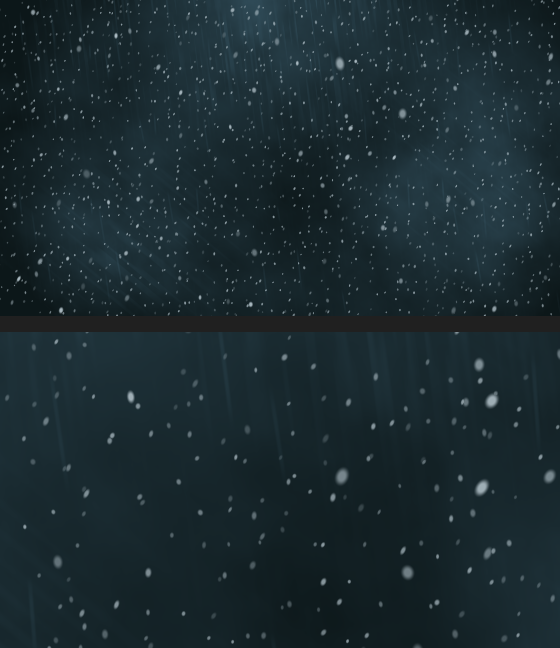
Top: the whole. Bottom: its middle third, enlarged.
Write a WebGL 2 fragment shader that draws this texture.

```glsl
#version 300 es
precision highp float;
// Snow falling at night over a dark, worn teal backdrop.
// Soft glows and fbm clouds set the tone, stretched noise and thin segments
// make the scratches, and jittered grids of several sizes scatter the flakes.
uniform vec2 u_resolution;
out vec4 fragColor;

float hash(vec2 p) {
  return fract(sin(dot(p, vec2(127.1, 311.7))) * 43758.5453);
}

float noise(vec2 p) {
  vec2 cell = floor(p), f = fract(p);
  f = f * f * (3.0 - 2.0 * f);
  float low = mix(hash(cell), hash(cell + vec2(1, 0)), f.x);
  float high = mix(hash(cell + vec2(0, 1)), hash(cell + vec2(1, 1)), f.x);
  return mix(low, high, f.y);
}

float fbm(vec2 p) {
  float sum = 0.0, amp = 0.5;
  for (int i = 0; i < 5; i++) {
    sum += amp * noise(p);
    p = mat2(1.6, 1.2, -1.2, 1.6) * p + 7.3;
    amp *= 0.5;
  }
  return sum;
}

float glow(vec2 p, vec2 center, vec2 size) {
  vec2 d = (p - center) / size;
  return exp(-dot(d, d));
}

// One jittered grid of slightly elongated, leaning flakes
float flakes(vec2 p, float grid, float radius, float chance, float seed) {
  float pixel = 1.0 / u_resolution.y;
  vec2 cell = floor(p * grid), key = cell + seed;
  vec2 jitter = vec2(hash(key + 3.7), hash(key + 9.2));
  vec2 d = p - (cell + 0.18 + 0.64 * jitter) / grid;
  d.x -= d.y * (0.5 * hash(key + 5.1) - 0.1);
  d.y /= 1.1 + 0.6 * hash(key + 6.4);
  float r = radius * (0.6 + 0.6 * hash(key + 1.9));
  float shape = 1.0 - smoothstep(0.35 * r, r + 0.6 * pixel, length(d));
  float bright = 0.25 + 0.75 * hash(key + 8.3);
  return shape * bright * step(hash(key), chance);
}

// Sparse thin, nearly vertical segments that fade at their ends
float scratches(vec2 p, float seed) {
  vec2 grid = vec2(9.0, 4.0), cell = floor(p * grid), key = cell + seed;
  vec2 d = p - (cell + 0.35 + 0.3 * vec2(hash(key + 2.3), hash(key + 4.8))) / grid;
  d.x += d.y * (0.05 + 0.15 * hash(key + 7.1));
  float reach = 0.03 + 0.05 * hash(key + 6.6);
  float line = 1.0 - smoothstep(0.0005, 0.003 + 0.5 / u_resolution.y, abs(d.x));
  return line * (1.0 - smoothstep(0.3 * reach, reach, abs(d.y))) * step(hash(key), 0.4);
}

void main() {
  vec2 uv = gl_FragCoord.xy / u_resolution;
  vec2 p = gl_FragCoord.xy / u_resolution.y;

  // Large light patches, a dark middle and a vignette
  float clouds = fbm(p * 3.2 + 4.0);
  float top = glow(uv, vec2(0.46, 1.0), vec2(0.15, 0.27));
  float left = glow(uv, vec2(0.23, 0.22), vec2(0.18, 0.25));
  float right = glow(uv, vec2(0.82, 0.45), vec2(0.18, 0.36));
  float tone = 0.31 + 0.65 * (clouds - 0.48);
  tone += 0.55 * top + 0.26 * left + 0.3 * right;
  tone -= 0.12 * glow(uv, vec2(0.56, 0.4), vec2(0.13, 0.35));
  tone -= 0.3 * smoothstep(0.36, 0.72, length((uv - 0.5) * vec2(1.0, 0.85)));

  // Worn surface: blotches and diagonal scuffs inside the patches
  tone += 0.35 * (fbm(p * 11.0) - 0.48) * (0.4 + left + right + top);
  vec2 scuff = mat2(0.77, 0.64, -0.64, 0.77) * p;
  float scuffs = smoothstep(0.6, 0.95, noise(scuff * vec2(7.0, 85.0)));
  tone += 0.13 * scuffs * (left + 0.5 * right);

  // Rain-like streaks, strongest towards the top
  vec2 slanted = vec2(p.x + 0.12 * p.y, p.y);
  float streaks = noise(slanted * vec2(150.0, 10.0));
  streaks = smoothstep(0.5, 1.0, streaks) * noise(p * 6.0 + 20.0);
  float streakArea = 0.06 + smoothstep(0.4, 1.0, uv.y) * glow(uv, vec2(0.42, 1.0), vec2(0.3, 0.6));
  tone += 0.6 * streaks * streakArea;
  tone += 0.2 * scratches(p, 11.0) + 0.15 * scratches(p + 0.063, 47.0);

  vec3 color = mix(vec3(0.045, 0.085, 0.092), vec3(0.17, 0.27, 0.315), clamp(tone, 0.03, 1.25));

  // Snow, from fine dust to a few large blurred flakes
  float snow = 0.0;
  for (int i = 0; i < 2; i++) {
    float k = float(i);
    snow = max(snow, 0.75 * flakes(p + 0.013 * k, 33.0 - 6.0 * k, 0.0026 + 0.0006 * k, 0.45, 17.0 + 40.0 * k));
  }
  snow = max(snow, 0.95 * flakes(p, 13.0, 0.0068, 0.25, 131.0));
  snow = max(snow, 0.9 * flakes(p + 0.07, 5.0, 0.0145, 0.14, 211.0));
  color = mix(color, vec3(0.7, 0.76, 0.79), snow);

  fragColor = vec4(color, 1.0);
}
```
